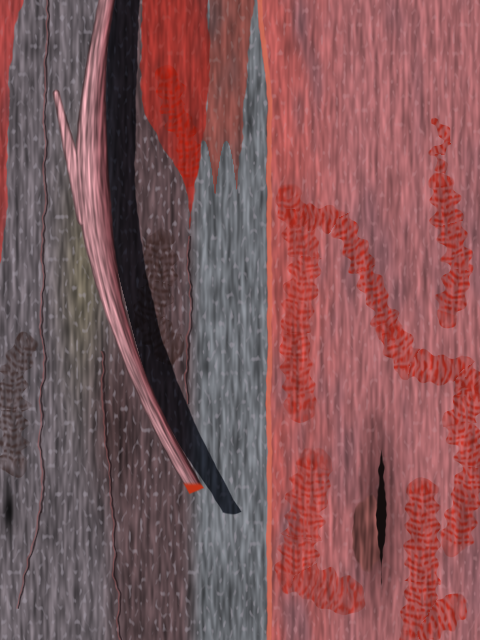
Reproduce this texture procedurally as a Shadertoy shader.

```glsl
// Weathered bark: grey and red panels, a hanging twig, larval galleries, a knot.
// Stretched gradient noise gives the grain; segments and curves give the shapes.
// Lengths are in percent of the canvas height.
vec2 gradientAt(vec2 cell) {
  float a = 6.28 * fract(sin(dot(cell, vec2(127.1, 311.7))) * 43758.5);
  return vec2(cos(a), sin(a));
}
float gnoise(vec2 p) {
  vec2 i = floor(p), f = p - i, w = f * f * (3.0 - 2.0 * f), e = vec2(1, 0);
  return mix(mix(dot(gradientAt(i), f), dot(gradientAt(i + e), f - e), w.x),
    mix(dot(gradientAt(i + e.yx), f - e.yx), dot(gradientAt(i + 1.0), f - 1.0), w.x), w.y);
}
float fill(float d) { return 1.0 - smoothstep(-0.16, 0.16, d); }
float blot(vec2 p, vec2 centre, vec2 radii) {
  vec2 q = (p - centre) / radii;
  return exp(-dot(q, q));
}
// Segment: distance, length along it
vec2 limb(vec2 p, vec2 a, vec2 b) {
  vec2 e = b - a, q = p - a;
  float h = clamp(dot(q, e) / dot(e, e), 0.0, 1.0);
  return vec2(length(q - e * h), h * length(e));
}
// Lobed band of short strokes through four points
float gallery(vec2 p, vec4 ab, vec4 cd, float r) {
  vec2 l = limb(p, ab.xy, ab.zw), m = limb(p, ab.zw, cd.xy), n = limb(p, cd.xy, cd.zw);
  if (m.x < l.x) l = m;
  if (n.x < l.x) l = n;
  float lobes = 0.4 * sin(2.1 * l.y) + 0.9 * gnoise(0.48 * p);
  float rows = 0.5 + 0.5 * sin(5.8 * l.y + 1.6 * l.x + 4.0 * gnoise(0.45 * p));
  float dashes = smoothstep(-0.45, 0.25, gnoise(p * vec2(1.9, 0.85)));
  return fill(l.x - r + lobes) * mix(0.3, 1.0, rows * dashes);
}
// Dark crack with a pink lip
vec3 crack(vec3 col, vec2 p, vec2 a, vec2 b) {
  p.x += 0.7 * gnoise(p * vec2(0.05, 0.24)) + 0.3 * gnoise(0.75 * p);
  col = mix(col, vec3(0.56, 0.31, 0.31), 0.6 * fill(limb(p + vec2(0.25, 0), a, b).x - 0.1));
  return mix(col, vec3(0.14, 0.09, 0.1), 0.8 * fill(limb(p, a, b).x - 0.1));
}
// Sideways offset from a parabola, t below its vertex
float arc(float x, float t, float above, float below) {
  return x - (t < 0.0 ? above : below) * t * t;
}
vec3 greyBark(vec2 p, float grain, float fleck) {
  vec3 col = mix(vec3(0.39, 0.36, 0.38), vec3(0.34, 0.27, 0.28), smoothstep(15.0, 20.0, p.x));
  col = mix(col, vec3(0.41, 0.42, 0.44), smoothstep(28.0, 32.0, p.x));
  col = mix(col, vec3(0.4, 0.37, 0.29), 0.7 * blot(p, vec2(13, 57), vec2(3.5, 17)));
  col = mix(col, vec3(0.23, 0.16, 0.16), 0.7 * blot(p, vec2(17, 33), vec2(3, 12)));
  return mix(col * (1.0 + 0.8 * grain), vec3(0.63, 0.6, 0.64), 0.55 * fleck);
}
vec3 redBark(vec2 p, float grain, float fleck) {
  float mottle = gnoise(p * vec2(0.14, 0.04)) + 0.5 * gnoise(p * vec2(0.45, 0.14));
  vec3 col = mix(vec3(0.68, 0.34, 0.33), vec3(0.65, 0.4, 0.41), smoothstep(43.0, 56.0, p.x));
  col = mix(col, vec3(0.53, 0.35, 0.37), smoothstep(-0.1, 0.6, mottle));
  return mix(col * (1.0 + 0.5 * grain), vec3(0.76, 0.55, 0.57), 0.45 * fleck);
}
void mainImage(out vec4 fragColor, in vec2 fragCoord) {
  vec2 p = 100.0 * fragCoord / iResolution.y;
  float x = p.x, v = 100.0 - p.y;
  float grain = 0.6 * gnoise(p * vec2(1.3, 0.08)) + 0.5 * gnoise(p * vec2(2.1, 0.34));
  float fleck = smoothstep(0.1, 0.6, gnoise(p * vec2(1.7, 0.9)));
  float rag = 0.5 * gnoise(p * vec2(0.3, 0.2)) + 0.3 * gnoise(0.8 * p);
  vec3 ink = vec3(0.63, 0.13, 0.08) * (1.0 + 0.5 * grain);
  vec3 col = greyBark(p, grain, fleck), red = redBark(p, grain, fleck);
  // Stains and peeling patches
  float g = gallery(p, vec4(25, 62, 25, 56), vec4(23, 50, 26, 46), 2.4);
  g = max(g, gallery(p, vec4(4, 46, 2, 42), vec4(2, 36, 2, 28), 2.0));
  col = mix(col, vec3(0.19, 0.11, 0.09), 0.6 * g);
  float left = 22.1 + 7.5 * smoothstep(14.0, 33.0, v);
  float right = 32.6 - 3.0 * smoothstep(12.0, 38.0, v);
  float tooth = abs(fract((x - 33.6) / 3.5) - 0.5) * 2.0;
  float flake = max(max(right - x, x - 39.7 + 0.09 * v), v - 22.0 - 9.0 * tooth * tooth);
  col = mix(col, red * vec3(0.76, 0.86, 0.82), fill(flake + rag));
  g = gallery(p, vec4(26, 88, 27, 83), vec4(29, 79, 30, 72), 1.8);
  flake = max(max(left - x, x - right), v - 37.3);
  col = mix(col, mix(red * vec3(0.86, 0.58, 0.53), ink, g), fill(flake + rag));
  flake = x - 1.2 - 2.5 * exp(-0.18 * v) + 2.2 * smoothstep(30.0, 52.0, v);
  col = mix(col, red * vec3(0.9, 0.75, 0.75), fill(flake + rag));
  // Cracks
  col = crack(col, p, vec2(7.5, 100), vec2(6.5, 20));
  col = crack(col, p, vec2(6.5, 20), vec2(3, 5));
  col = crack(col, p, vec2(29.9, 63), vec2(29.2, 37));
  col = crack(col, p, vec2(15.9, 45), vec2(19, 0));
  col *= 1.0 - 0.8 * blot(p, vec2(1.5, 20.5), vec2(0.8, 3.5));
  // Red galleries
  g = gallery(p, vec4(46, 66, 53, 66), vec4(57, 58, 61, 48), 1.7);
  g = max(g, gallery(p, vec4(61, 48, 64, 43), vec4(72, 42, 74, 39), 2.2));
  g = max(g, gallery(p, vec4(74, 39, 72, 34), vec4(74, 27, 71, 15), 2.2));
  g = max(g, gallery(p, vec4(66, 23, 66, 9), vec4(65, 1, 71, 5), 2.4));
  g = max(g, gallery(p, vec4(69, 71, 70, 65), vec4(72, 58, 70, 51), 2.0));
  g = max(g, gallery(p, vec4(68, 81, 70, 78), vec4(68, 76, 70, 72), 0.6));
  float faint = gallery(p, vec4(45, 69, 48, 60), vec4(46, 48, 47, 37), 2.2);
  faint = max(faint, gallery(p, vec4(49, 27, 47, 16), vec4(46, 10, 54, 7), 2.8));
  red = mix(red, ink, max(0.88 * g, 0.72 * faint));
  // Knot
  red *= 1.0 - 0.5 * blot(p, vec2(59, 19), vec2(3, 13));
  float flap = length((p - vec2(57.6, 16.7)) * vec2(1, 0.41)) - 2.4;
  red = mix(red, vec3(0.43, 0.26, 0.25) * (1.0 + grain), fill(flap + rag));
  float slit = abs(x - 59.6) - 0.9 + abs(v - 80.5) * 0.1;
  red = mix(red, vec3(0.08, 0.05, 0.05), fill(slit + rag));
  // Panel seam
  float seam = x - 41.7 + 1.5 * (1.0 - smoothstep(0.0, 17.0, v)) + 0.5 * rag;
  col = mix(col, red, fill(-seam));
  col = mix(col, vec3(0.82, 0.43, 0.34), 0.8 * fill(abs(seam - 0.4) - 0.35));
  // Cast shadow
  float w = 2.4 - 0.9 * smoothstep(60.0, 80.0, v);
  float shade = abs(arc(x - 21.1, v - 24.7, 0.0013, 0.00545) + w) - w;
  shade = max(shade, v - 80.3 + 0.12 * (x - 36.2) * (x - 36.2));
  col *= mix(vec3(1), vec3(0.3, 0.32, 0.37), fill(shade + 0.5 * rag));
  // Twig and stub, lit from the left
  float t = v - 23.4, u = arc(x - 14.3, t, 0.0043, 0.0058);
  w = 1.2 + 1.45 * blot(vec2(v), vec2(29), vec2(24));
  float twig = abs(u) / length(vec2(1, 0.0116 * max(t, 0.0))) - w;
  vec2 stub = limb(p, vec2(8.8, 85.4), vec2(13.5, 66));
  twig = min(max(twig, v - 76.7 + 0.3 * u), stub.x - 0.5 - 0.055 * stub.y) + 0.3 * rag;
  float fibre = gnoise(vec2(2.1 * u, 0.09 * v)) + 0.5 * gnoise(vec2(3.3 * u, 0.4 * v));
  vec3 wood = mix(vec3(0.7, 0.51, 0.53), vec3(0.42, 0.23, 0.25), smoothstep(-0.3, 1.0, u / w));
  wood *= (1.0 + 0.65 * fibre) * (0.5 + 0.5 * smoothstep(0.0, 0.5, -twig));
  wood = mix(wood, vec3(0.72, 0.2, 0.1), smoothstep(75.2, 76.0, v));
  fragColor = vec4(mix(col, wood, fill(twig)), 1);
}
```
